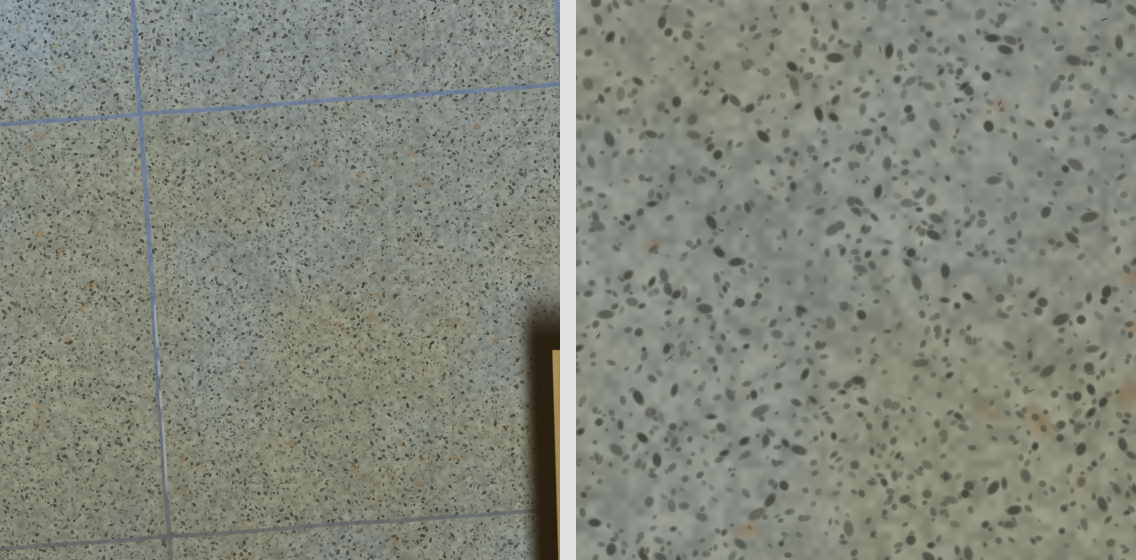
Left: the whole. Right: its middle third, enlarged.
Write a WebGL 1 fragment shader that draws this texture.

```glsl
precision highp float;
// Speckled stone floor tiles on a slightly skewed square lattice with thin
// blue-grey joints. Hashed flakes and value noise make the stone; soft masks
// add cool light at the upper left and a shadowed wooden edge at the right.

uniform vec2 u_resolution;

// Lattice, in canvas units
const vec2 ORIGIN = vec2(0.3045, 0.0200);
const vec2 SKEW = vec2(0.0685, -0.0715);
const float TILE_SIZE = 0.758;
const vec2 JOINT_HALF_WIDTH = vec2(0.0042, 0.0036);
const float JOINT_WOBBLE = 0.0022;
const float TILE_VARIATION = 0.025;

// Stone
const float FLAKE_SCALE = 92.0;
const float FLECK_SCALE = 150.0;
const float CHIP_SCALE = 62.0;
const vec3 STONE_OLIVE = vec3(0.535, 0.540, 0.463);
const vec3 STONE_GREY = vec3(0.525, 0.545, 0.515);
const vec3 STONE_COOL = vec3(0.535, 0.590, 0.620);
const vec3 CHIP_PALE = vec3(0.640, 0.645, 0.575);
const vec3 FLAKE_DARK = vec3(0.215, 0.225, 0.190);
const vec3 RUST = vec3(0.560, 0.420, 0.270);

// Joints, shadow and wood
const vec3 JOINT_BLUE = vec3(0.410, 0.475, 0.600);
const vec3 JOINT_GREY = vec3(0.385, 0.395, 0.395);
const vec3 JOINT_PALE = vec3(0.670, 0.690, 0.680);
const vec3 SHADOW = vec3(0.145, 0.108, 0.052);
const vec3 WOOD = vec3(0.650, 0.550, 0.340);

float hash(vec2 p) {
  return fract(sin(dot(p, vec2(127.1, 311.7))) * 43758.5453);
}

float noise(vec2 p) {
  vec2 i = floor(p), f = fract(p);
  f = f * f * (3.0 - 2.0 * f);
  return mix(mix(hash(i), hash(i + vec2(1.0, 0.0)), f.x),
             mix(hash(i + vec2(0.0, 1.0)), hash(i + 1.0), f.x), f.y);
}

float fbm(vec2 p) {
  float sum = 0.0, amp = 0.5;
  for (int i = 0; i < 4; i++) {
    sum += amp * noise(p);
    p = p * 2.03 + 17.3;
    amp *= 0.5;
  }
  return sum / 0.9375;
}

// Coverage of randomly turned oval grains, at most one in each cell
float grains(vec2 p, float density, float radius, float stretch, float blur, float seed) {
  vec2 cell = floor(p);
  float cover = 0.0;
  for (int j = -1; j <= 1; j++) {
    for (int i = -1; i <= 1; i++) {
      vec2 id = cell + vec2(float(i), float(j));
      vec2 key = id + seed;
      vec2 d = p - id - vec2(hash(key), hash(key + 37.2));
      float a = 6.2832 * hash(key + 71.9);
      d = vec2(cos(a) * d.x + sin(a) * d.y, cos(a) * d.y - sin(a) * d.x);
      d.x /= 1.0 + stretch * hash(key + 13.4);
      float r = radius * (0.55 + 0.75 * hash(key + 53.6));
      float strength = 0.45 + 0.55 * hash(key + 91.1);
      float inside = 1.0 - smoothstep(r - blur, r + blur, length(d));
      cover = max(cover, inside * strength * step(hash(key + 5.7), density));
    }
  }
  return cover;
}

vec3 stone(vec2 uv, float pixel) {
  float cloud = fbm(uv * 5.0 + 3.1);
  float patches = fbm(uv * 13.0 + 21.0);
  vec3 col = mix(STONE_OLIVE, STONE_GREY, smoothstep(0.35, 0.65, cloud));

  // Cool light falling from the upper left
  float cool = 0.85 * exp(-4.5 * length(uv - vec2(0.0, 0.97)))
             + 0.38 * smoothstep(0.65, 1.0, uv.y);
  col = mix(col, STONE_COOL, clamp(cool, 0.0, 1.0));
  col *= 0.95 + 0.07 * smoothstep(0.0, 0.35, uv.y) + 0.14 * (patches - 0.5);

  // Fine grain, pale chips, rust and dark flakes
  col *= 1.0 + 0.17 * (noise(uv * 210.0) - 0.5) + 0.13 * (noise(uv * 105.0) - 0.5);
  float chips = grains(uv * CHIP_SCALE, 0.50, 0.32, 0.6, 0.12, 11.0);
  col = mix(col, CHIP_PALE, 0.42 * chips);
  float rust = grains(uv * 48.0, 0.035, 0.24, 0.7, 0.16, 83.0);
  col = mix(col, RUST, 0.5 * rust);
  float density = 0.42 + 0.45 * (patches - 0.5) - 0.10 * uv.x;
  float flakes = grains(uv * FLAKE_SCALE, density, 0.21, 1.0,
                        max(0.10, pixel * FLAKE_SCALE * 0.6), 29.0);
  float flecks = grains(uv * FLECK_SCALE, density, 0.23, 0.8,
                        max(0.12, pixel * FLECK_SCALE * 0.6), 47.0);
  return mix(col, FLAKE_DARK, max(0.85 * flakes, 0.55 * flecks));
}

void main() {
  vec2 uv = gl_FragCoord.xy / u_resolution;
  float pixel = 1.0 / min(u_resolution.x, u_resolution.y);

  // Skewed lattice with slightly uneven lines
  vec2 wobble = vec2(noise(vec2(uv.y * 14.0, 2.0)), noise(vec2(uv.x * 14.0, 8.0))) - 0.5;
  vec2 grid = (uv - ORIGIN + SKEW * uv.yx + JOINT_WOBBLE * wobble) / TILE_SIZE;
  vec2 offset = (fract(grid + 0.5) - 0.5) * TILE_SIZE;
  vec3 col = stone(uv, pixel);
  col *= 1.0 + TILE_VARIATION * (hash(floor(grid) + 4.0) - 0.5);

  // Joints: blue towards the top, grey below, with a worn pale edge
  vec2 soft = vec2(max(0.0014, pixel));
  vec2 lines = 1.0 - smoothstep(JOINT_HALF_WIDTH - soft, JOINT_HALF_WIDTH + soft, abs(offset));
  vec3 joint = mix(JOINT_GREY, JOINT_BLUE, smoothstep(0.0, 0.6, uv.y));
  joint *= 0.94 + 0.14 * noise(uv * 85.0);
  col = mix(col, joint, 0.85 * max(lines.x, lines.y));
  float worn = smoothstep(0.08, 0.16, uv.y) * (1.0 - smoothstep(0.48, 0.56, uv.y));
  float edge = 1.0 - smoothstep(0.0012, 0.0034, abs(offset.x - 0.0032));
  col = mix(col, JOINT_PALE, 0.75 * edge * worn * smoothstep(0.25, 0.65, noise(uv * 38.0)));

  // Soft shadow and the wooden edge casting it
  float shade = smoothstep(0.932, 0.970, uv.x + 0.03 * uv.y)
              * (1.0 - smoothstep(0.39, 0.50, uv.y));
  col = mix(col, SHADOW, 0.96 * shade);
  float side = uv.x - 0.997 + 0.029 * uv.y;
  float wood = smoothstep(-pixel, pixel, side) * (1.0 - smoothstep(0.375 - pixel, 0.375 + pixel, uv.y));
  col = mix(col, WOOD * (0.92 + 0.12 * noise(uv * vec2(160.0, 9.0))), wood);

  gl_FragColor = vec4(col, 1.0);
}
```
